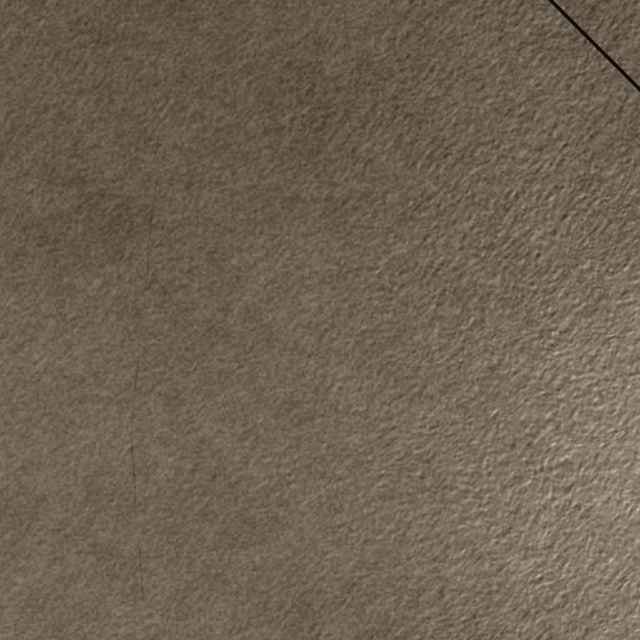
A Shadertoy shader for this texture:

```glsl
// Brown textured stone slab under a grazing light from the right.
// Slopes of small noise grains in three directions give the leathery relief,
// over cloudy stains; a dark joint and a hairline crack are drawn on top.

const vec3  STONE         = vec3(0.421, 0.371, 0.311);
const vec3  LIGHT_TINT    = vec3(1.0, 1.0, 0.97);
const vec3  JOINT_COLOR   = vec3(0.06, 0.05, 0.045);

const float COARSE_ANGLE  = 0.92;              // main grain, radians
const float FLAT_ANGLE    = 0.25;              // flatter secondary grain
const float FINE_ANGLE    = 0.70;
const vec2  COARSE_FREQ   = vec2(90.0, 155.0); // along and across the grain
const vec2  FLAT_FREQ     = vec2(98.0, 168.0);
const vec2  FINE_FREQ     = vec2(180.0, 265.0);
const vec2  FIBRE_FREQ    = vec2(75.0, 250.0);
const vec2  PIT_FREQ      = vec2(120.0, 170.0);
const vec2  LIGHT_STEP    = vec2(0.0013, -0.0017);
const float SPECKLE_FREQ  = 256.0;

const float RELIEF_DULL   = 0.035;             // relief contrast away from the glow
const float RELIEF_LIT    = 0.058;             // extra contrast near the glow
const float GLINT         = 0.050;
const float FIBRE         = 0.070;
const float PIT           = 0.065;
const float SPECKLE       = 0.045;
const float STAIN         = 0.034;
const float PATCH         = 0.018;

const vec2  GLOW_CENTER   = vec2(1.06, 0.28);
const float GLOW_GAIN     = 0.105;
const float JOINT_OFFSET  = 1.860;             // joint lies on x + y = offset
const float JOINT_HALF    = 0.0028;
const float CRACK_HALF    = 0.0009;
const float CRACK_DEPTH   = 0.085;

float hash(vec2 cell) {
    vec3 p = fract(vec3(cell.xyx) * 0.1031);
    p += dot(p, p.yzx + 33.33);
    return fract((p.x + p.y) * p.z);
}

// Smooth value noise in -1..1
float noise(vec2 p) {
    vec2 i = floor(p), f = fract(p);
    f = f * f * (3.0 - 2.0 * f);
    float low  = mix(hash(i), hash(i + vec2(1.0, 0.0)), f.x);
    float high = mix(hash(i + vec2(0.0, 1.0)), hash(i + 1.0), f.x);
    return 2.0 * mix(low, high, f.y) - 1.0;
}

// Coordinates along and across a direction
vec2 alongAcross(vec2 p, float angle) {
    float c = cos(angle), s = sin(angle);
    return vec2(c * p.x + s * p.y, c * p.y - s * p.x);
}

// The flat share rises where the grain turns horizontal
float height(vec2 p, float flatShare) {
    float coarse = noise(alongAcross(p, COARSE_ANGLE) * COARSE_FREQ + 300.0);
    float level  = noise(alongAcross(p, FLAT_ANGLE) * FLAT_FREQ + 500.0);
    float fine   = noise(alongAcross(p, FINE_ANGLE) * FINE_FREQ + 700.0);
    return mix(coarse, level, flatShare) + 0.5 * fine;
}

float cloud(vec2 p) {
    float sum = 0.0, weight = 0.5;
    for (int i = 0; i < 5; i++) {
        sum += weight * noise(p);
        p = alongAcross(p, 0.6) * 2.1 + 17.0;
        weight *= 0.74;
    }
    return sum;
}

// Coverage of a line of the given half width
float stroke(float dist, float halfWidth, float blur) {
    return 1.0 - smoothstep(halfWidth - blur, halfWidth + blur, abs(dist));
}

void mainImage(out vec4 fragColor, in vec2 fragCoord) {
    vec2 uv = fragCoord / iResolution.xy;
    float blur = max(0.0010, 0.75 / iResolution.y);

    // Broad lighting: dark top, bright right edge
    vec2 toGlow = (uv - GLOW_CENTER) * vec2(1.0, 0.8);
    float glow = exp(-dot(toGlow, toGlow) * 9.0);
    float rough = smoothstep(0.30, 0.95, uv.x);
    float light = GLOW_GAIN * glow + mix(0.018, -0.042, smoothstep(0.1, 1.0, uv.y));
    light += 0.022 * rough * uv.y;

    // Cloudy stains and small patches
    light += STAIN * (1.0 - 0.45 * rough) * cloud(uv * 6.0 + 40.0);
    light += PATCH * noise(alongAcross(uv, FLAT_ANGLE) * vec2(36.0, 60.0) + 60.0);

    // Relief on gently bent grain
    vec2 bend = vec2(noise(uv * 24.0 + 5.0), noise(uv * 24.0 + 90.0));
    vec2 p = uv + 0.005 * bend;
    float flatShare = clamp(0.45 + 0.5 * noise(uv * 7.0 + 20.0) - 0.35 * (uv.y - 0.5), 0.1, 0.9);
    float relief = height(p + LIGHT_STEP, flatShare) - height(p - LIGHT_STEP, flatShare);
    float lit = clamp(0.65 * rough + 0.6 * glow, 0.0, 1.0);
    float facing = max(relief, 0.0);
    light += relief * (RELIEF_DULL + RELIEF_LIT * lit);
    light += GLINT * glow * facing * facing;

    // Sparse pale fibres, dark pits and fine speckle
    float fibre = noise(alongAcross(p, COARSE_ANGLE) * FIBRE_FREQ + 150.0);
    float pit = noise(alongAcross(p, FINE_ANGLE) * PIT_FREQ + 900.0);
    light += FIBRE * smoothstep(0.45, 0.95, fibre) * (0.5 + 0.5 * lit);
    light -= PIT * smoothstep(0.5, 0.95, pit) * (0.4 + 0.6 * lit);
    light += SPECKLE * noise(uv * SPECKLE_FREQ);

    // Hairline crack, faint in places and wavering
    float crackX = 0.227 + 0.019 * sin(6.2 * (uv.y - 0.56));
    crackX += 0.003 * noise(vec2(uv.y * 28.0, 3.0));
    float broken = 0.25 + 0.75 * smoothstep(-0.6, 0.5, noise(vec2(uv.y * 34.0, 8.0)));
    broken *= smoothstep(0.95, 0.85, uv.y) * smoothstep(0.02, 0.08, uv.y);
    light -= CRACK_DEPTH * broken * stroke(uv.x - crackX, CRACK_HALF, blur);

    vec3 color = STONE + light * LIGHT_TINT;

    // Diagonal joint between slabs
    float jointDist = (uv.x + uv.y - JOINT_OFFSET) * 0.7071;
    color = mix(color, JOINT_COLOR, stroke(jointDist, JOINT_HALF, blur));

    fragColor = vec4(clamp(color, 0.0, 1.0), 1.0);
}
```
